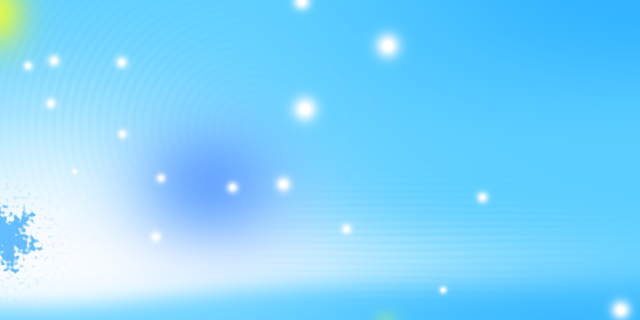
Give the GLSL for this background, as a Shadertoy shader.

```glsl
const float TAU = 6.2831853;

// Centre and radius of the soft white lights
const vec3 LARGE_LIGHTS[5] = vec3[5](
    vec3(0.943, 0.995, 0.045), vec3(1.212, 0.857, 0.066),
    vec3(0.953, 0.659, 0.066), vec3(1.940, 0.031, 0.052),
    vec3(0.886, 0.424, 0.040));
const vec3 SMALL_LIGHTS[12] = vec3[12](
    vec3(0.088, 0.794, 0.025), vec3(0.169, 0.810, 0.032),
    vec3(0.380, 0.805, 0.032), vec3(0.159, 0.677, 0.028),
    vec3(0.383, 0.581, 0.025), vec3(0.503, 0.443, 0.025),
    vec3(0.727, 0.414, 0.030), vec3(0.487, 0.260, 0.028),
    vec3(1.083, 0.284, 0.028), vec3(1.508, 0.383, 0.030),
    vec3(1.385, 0.094, 0.020), vec3(0.234, 0.464, 0.015));

// Elliptical Gaussian falloff
float glow(vec2 p, vec2 centre, vec2 radius) {
    vec2 d = (p - centre) / radius;
    return exp(-dot(d, d));
}

vec2 gradientAt(vec2 cell) {
    float h = fract(sin(dot(cell, vec2(127.1, 311.7))) * 43758.5);
    return vec2(cos(h * TAU), sin(h * TAU));
}

float gradientNoise(vec2 p) {
    vec2 i = floor(p), f = fract(p);
    vec2 u = f * f * (3.0 - 2.0 * f);
    float low = mix(dot(gradientAt(i), f),
                    dot(gradientAt(i + vec2(1, 0)), f - vec2(1, 0)), u.x);
    float high = mix(dot(gradientAt(i + vec2(0, 1)), f - vec2(0, 1)),
                     dot(gradientAt(i + vec2(1, 1)), f - vec2(1, 1)), u.x);
    return mix(low, high, u.y);
}

// Ragged six-armed crystal
float crystal(vec2 p) {
    float r = length(p);
    float arms = 0.5 + 0.5 * cos(6.0 * atan(p.y, p.x) + 1.6);
    float ragged = gradientNoise(p * 75.0);
    float body = smoothstep(0.03, -0.02, r - 0.05 - 0.045 * arms - 0.08 * ragged);
    float flakes = smoothstep(0.1, 0.4, ragged) * exp(-r * r / 0.02);
    return max(0.8 * body, 0.3 * flakes);
}

float softLight(vec2 p, vec3 light) {
    return min(1.0, 1.1 * exp(-3.2 * pow(length(p - light.xy) / light.z, 2.0)));
}

void mainImage(out vec4 fragColor, in vec2 fragCoord) {
    vec2 p = fragCoord / iResolution.y;

    // Sky, deeper toward the right corners
    vec3 sky = vec3(0.36, 0.81, 1.0);
    float topCorner = smoothstep(0.5, 1.05, p.y) * smoothstep(0.7, 2.0, p.x);
    float lowCorner = smoothstep(0.22, 0.0, p.y) * smoothstep(0.6, 1.8, p.x);
    sky = mix(sky, vec3(0.19, 0.70, 1.0), max(topCorner, 0.75 * lowCorner));

    // White haze on the left, with a band stretching along the horizon
    float leftHaze = 0.95 * glow(p, vec2(0.1, 0.27), vec2(0.72, 0.45));
    float band = 0.95 * glow(p, vec2(0.1, 0.18), vec2(1.25, 0.13));
    float haze = 1.0 - (1.0 - leftHaze) * (1.0 - band);
    float horizon = 0.09 + 0.06 * smoothstep(0.1, 1.0, p.x);
    haze *= mix(0.3, 1.0, smoothstep(horizon - 0.11, horizon, p.y));

    // Fine concentric ripples and level streaks
    float ring = length((p - vec2(0.8, 0.6)) * vec2(1.0, 1.15));
    float ripples = sin(TAU * 36.0 * ring) * glow(p, vec2(0.3, 0.7), vec2(0.5, 0.3));
    float streaks = sin(TAU * 44.0 * p.y + 2.0 * gradientNoise(p * vec2(2.0, 9.0)));
    streaks *= glow(p, vec2(1.25, 0.26), vec2(0.55, 0.16));
    haze += 0.035 * ripples + 0.04 * streaks;
    vec3 color = mix(sky, vec3(0.98, 0.99, 1.0), clamp(haze, 0.0, 1.0));

    // Lavender veil around a blue heart
    color = mix(color, vec3(0.86, 0.90, 1.0),
                0.4 * glow(p, vec2(0.74, 0.29), vec2(0.32, 0.16)));
    color = mix(color, vec3(0.39, 0.64, 1.0),
                0.92 * glow(p, vec2(0.66, 0.43), vec2(0.22, 0.18)));

    // Lime lights on the top and bottom edges
    color = mix(color, vec3(0.86, 0.97, 0.32),
                glow(p, vec2(-0.01, 0.96), vec2(0.09, 0.11)));
    color = mix(color, vec3(0.50, 0.87, 0.75),
                0.7 * glow(p, vec2(1.206, 0.0), vec2(0.04, 0.03)));

    // Blue crystal on the left edge
    color = mix(color, vec3(0.25, 0.68, 1.0), crystal(p - vec2(0.015, 0.255)));

    // Scattered white lights
    float white = 0.0;
    for (int i = 0; i < 5; i++) white = max(white, softLight(p, LARGE_LIGHTS[i]));
    for (int i = 0; i < 12; i++) white = max(white, 0.95 * softLight(p, SMALL_LIGHTS[i]));
    color = mix(color, vec3(1.0), white);

    fragColor = vec4(color, 1.0);
}
```
